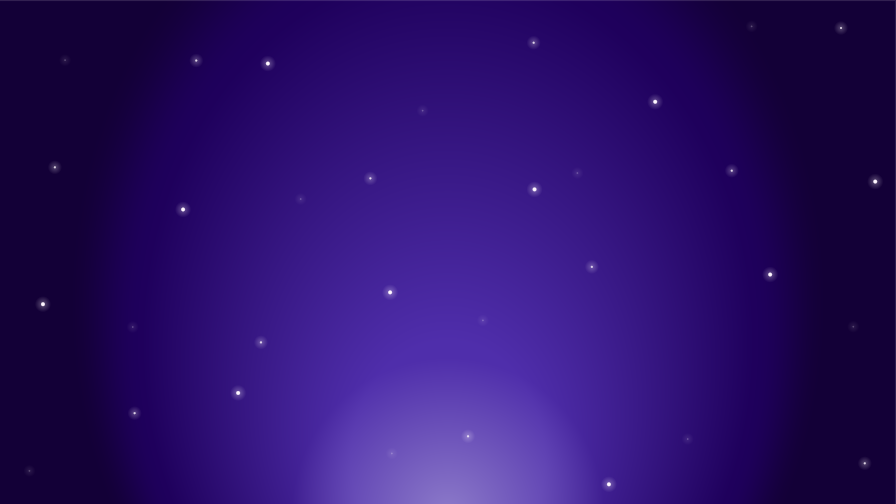
Write a Shadertoy shader that draws this background.

```glsl
// Night sky: a violet focal gradient rising from the lower edge into dark
// indigo, a lavender glow at its foot, and soft stars jittered on a grid.
// Lengths are fractions of the canvas height, measured from the bottom centre.

const vec3 LAVENDER = vec3(0.55, 0.48, 0.79);
const vec3 VIOLET   = vec3(0.31, 0.18, 0.67);
const vec3 INDIGO   = vec3(0.12, 0.00, 0.36);
const vec3 MIDNIGHT = vec3(0.075, 0.00, 0.215);
const vec3 STAR     = vec3(1.00, 0.97, 1.00);

const float FOCUS_Y      = -0.02;  // focal point of the sky gradient
const float CENTRE_Y     = 0.33;   // centre of its outer ellipse
const float SKY_RADIUS   = 0.62;   // half width of the outer ellipse
const float SKY_STRETCH  = 1.22;   // its height relative to its width
const float VIOLET_STOP  = 0.31;
const float INDIGO_STOP  = 0.98;
const float NIGHT_STOP   = 1.22;
const float GLOW_RADIUS  = 0.31;

const vec2  STAR_GRID    = vec2(8.0, 4.0);
const float STAR_JITTER  = 0.80;
const float CORE_RADIUS  = 0.0042;
const float HALO_RADIUS  = 0.016;
const float HALO_OPACITY = 0.32;

const float RIM_WIDTH    = 0.0023;
const float RIM_OPACITY  = 0.13;

vec3 hash3(vec2 p) {
    vec3 q = fract(p.xyx * vec3(0.1031, 0.1030, 0.0973) + 0.37);
    q += dot(q, q.yxz + 33.33);
    return fract((q.xxy + q.yzz) * q.zyx);
}

// Parameter t of the ellipse through p, among ellipses growing from the focus
// (t = 0) to the outer ellipse (t = 1).
float focalGradient(vec2 p) {
    vec2 d = vec2(p.x, (p.y - FOCUS_Y) / SKY_STRETCH);
    float shift = (CENTRE_Y - FOCUS_Y) / SKY_STRETCH;
    float a = SKY_RADIUS * SKY_RADIUS - shift * shift;
    float b = d.y * shift;
    return (sqrt(b * b + a * dot(d, d)) - b) / a;
}

vec3 skyColor(vec2 p) {
    float t = focalGradient(p);
    vec3 color = mix(VIOLET, INDIGO, clamp((t - VIOLET_STOP) / (INDIGO_STOP - VIOLET_STOP), 0.0, 1.0));
    color = mix(color, MIDNIGHT, smoothstep(INDIGO_STOP, NIGHT_STOP, t));
    float glow = 1.0 - length(p - vec2(0.0, FOCUS_Y)) / GLOW_RADIUS;
    return mix(color, LAVENDER, max(glow, 0.0));
}

// Coverage of the one star in this grid cell: faint, medium or bright.
float starCoverage(vec2 uv, float aspect, float pixel) {
    vec2 cell = floor(uv * STAR_GRID);
    vec3 rnd = hash3(cell);
    vec2 place = (cell + 0.5 + STAR_JITTER * (rnd.xy - 0.5)) / STAR_GRID;
    float dist = length((uv - place) * vec2(aspect, 1.0));

    float tier = mod(cell.x + 2.0 * cell.y, 3.0) / 2.0;
    float size = mix(0.45, 1.0, tier * tier);
    float opacity = mix(0.32, 1.0, min(tier * 1.6, 1.0));
    float core = 1.0 - smoothstep(-pixel, pixel, dist - CORE_RADIUS * size);
    float halo = max(1.0 - dist / (HALO_RADIUS * mix(0.75, 1.0, tier)), 0.0);
    return opacity * max(core, HALO_OPACITY * halo);
}

void mainImage(out vec4 fragColor, in vec2 fragCoord) {
    vec2 uv = fragCoord / iResolution.xy;
    float aspect = iResolution.x / iResolution.y;
    float pixel = 1.0 / iResolution.y;
    vec2 p = vec2((uv.x - 0.5) * aspect, uv.y);

    vec3 color = skyColor(p);
    color = mix(color, STAR, starCoverage(uv, aspect, pixel));

    // Faint light rim along the top and right edges
    float edge = min(1.0 - uv.y, (1.0 - uv.x) * aspect);
    float rim = 1.0 - smoothstep(RIM_WIDTH - 0.5 * pixel, RIM_WIDTH + 0.5 * pixel, edge);
    color = mix(color, STAR, RIM_OPACITY * rim);

    fragColor = vec4(color, 1.0);
}
```
